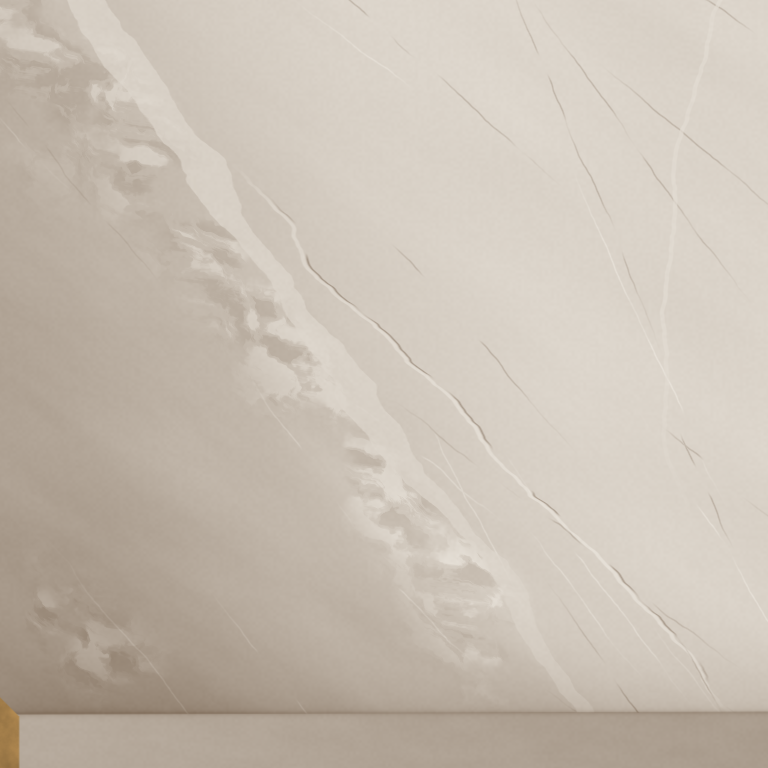
A WebGL 2 fragment shader for this texture:

```glsl
#version 300 es
precision highp float;

#define SHADE_TONE 0.665
#define LIGHT_TONE 0.858
#define VEIN_TONE 0.865
#define VEIN_WIDTH 0.017
#define HAIR_WIDTH 0.0009
#define HAIR_COUNT 26
#define LEDGE_HEIGHT 0.07
#define GRAIN 0.012
#define DARK_STONE vec3(0.54, 0.47, 0.40)
#define PALE_STONE vec3(0.85, 0.82, 0.78)
#define GOLD vec3(0.66, 0.51, 0.30)

uniform vec2 u_resolution;
out vec4 outColor;

float hash(vec2 p) {
    return fract(sin(dot(p, vec2(127.1, 311.7))) * 43758.5453);
}

float noise(vec2 p) {
    vec2 i = floor(p), f = fract(p);
    f = f * f * (3.0 - 2.0 * f);
    return mix(mix(hash(i), hash(i + vec2(1, 0)), f.x),
               mix(hash(i + vec2(0, 1)), hash(i + vec2(1, 1)), f.x), f.y);
}

float fbm(vec2 p) {
    float sum = 0.0, amp = 0.5;
    for (int i = 0; i < 5; i++) {
        sum += amp * noise(p);
        p = mat2(0.8, 0.6, -0.6, 0.8) * p * 2.05 + 7.3;
        amp *= 0.5;
    }
    return sum;
}

// Centred irregular offset along a line
float wander(float t, float seed) {
    return fbm(vec2(t, seed * 5.7)) - 0.48;
}

float stroke(float dist, float halfWidth) {
    float soft = max(1.0 / u_resolution.y, 0.0013);
    return 1.0 - smoothstep(halfWidth - soft, halfWidth + soft, abs(dist));
}

// Fine straight veins: x is pale, y is dark
vec2 hairVeins(vec2 p) {
    vec2 total = vec2(0);
    for (int i = 0; i < HAIR_COUNT; i++) {
        float k = float(i);
        vec2 centre = vec2(hash(vec2(k, 1.3)), hash(vec2(k, 4.1)));
        float angle = -mix(0.5, 1.2, hash(vec2(k, 8.7)));
        float reach = mix(0.07, 0.32, hash(vec2(k, 2.9)));
        vec2 dir = vec2(cos(angle), sin(angle)), q = p - centre;
        float along = dot(q, dir);
        float across = dir.x * q.y - dir.y * q.x + 0.016 * wander(along * 11.0, k);
        float fade = 1.0 - smoothstep(reach * 0.4, reach, abs(along));
        float broken = smoothstep(0.25, 0.65, noise(vec2(along * 24.0, k * 3.1)));
        float line = stroke(across, HAIR_WIDTH) * fade * broken;
        total = max(total, i % 2 == 0 ? vec2(line, 0) : vec2(0, line));
    }
    return total;
}

float stoneTone(vec2 p) {
    // Broad lighting and soft slanted clouding
    float tone = mix(SHADE_TONE, LIGHT_TONE, smoothstep(0.1, 1.05, p.x + 0.55 * p.y));
    vec2 slant = mat2(0.82, 0.57, -0.57, 0.82) * p;
    slant = vec2(0.82 * p.x - 0.57 * p.y, 0.57 * p.x + 0.82 * p.y);
    float veinX = 0.10 + 0.72 * (1.0 - p.y) + 0.085 * wander(p.y * 7.0, 2.0);
    float side = (p.x - veinX) * 0.81;
    float left = 1.0 - smoothstep(-0.03, 0.03, side);
    tone += (fbm(slant * vec2(3.0, 11.0)) - 0.48) * mix(0.035, 0.085, left);

    // Crumbled mineral beside the vein and in the lower left
    float band = smoothstep(-0.15, -0.05, side) * left;
    float pocket = exp(-pow((slant.y - 0.20) / 0.05, 2.0)) * (1.0 - smoothstep(0.1, 0.35, p.x));
    float corner = left * smoothstep(0.65, 0.95, p.y);
    float area = clamp(band + pocket + 0.7 * corner, 0.0, 1.0);
    float crumbs = fbm(slant * vec2(24.0, 46.0) + 3.0 * fbm(p * 14.0));
    float patches = smoothstep(0.38, 0.6, fbm(p * 12.0 + 4.0));
    tone += area * patches * (0.065 * smoothstep(0.48, 0.62, crumbs)
          - 0.045 * smoothstep(0.55, 0.66, 1.0 - crumbs));

    // Scattered hairlines; dark ones keep to the pale side
    vec2 hair = hairVeins(p);
    tone += 0.045 * hair.x - 0.11 * hair.y * mix(1.0, 0.35, left);

    // Long broken crack with a pale seam
    float crackX = 0.35 + 0.93 * (0.73 - p.y) + 0.07 * wander(p.y * 11.0, 6.0);
    float crack = (p.x - crackX) * 0.73;
    float span = smoothstep(0.06, 0.12, p.y) * (1.0 - smoothstep(0.72, 0.8, p.y));
    float gaps = smoothstep(0.35, 0.65, noise(vec2(p.y * 32.0, 3.0)));
    tone += span * (0.05 * stroke(crack + 0.004, 0.002) - 0.17 * gaps * stroke(crack, HAIR_WIDTH));

    // Narrow upright vein on the right
    float rise = p.y - 0.57;
    float uprightX = 0.865 + 0.35 * rise * rise + 0.045 * wander(p.y * 9.0, 9.0);
    float upright = stroke(p.x - uprightX, 0.0028) * smoothstep(0.25, 0.6, p.y);
    tone = mix(tone, 0.885, 0.7 * upright);

    // Wide principal vein with ragged borders
    float width = VEIN_WIDTH * mix(0.5, 1.05, smoothstep(0.1, 0.6, p.y));
    width *= 0.65 + 0.8 * noise(vec2(p.y * 13.0, 8.0));
    float ragged = side + 0.007 * (fbm(p * 45.0) - 0.48);
    tone = mix(tone, VEIN_TONE, 0.72 * stroke(ragged, width));
    return tone - 0.10 * exp(-max(p.y - LEDGE_HEIGHT, 0.0) / 0.06);
}

void main() {
    vec2 p = gl_FragCoord.xy / u_resolution;
    float soft = 1.3 / u_resolution.y;

    // Ledge below the slab, with a thin shadow at the joint
    float ledgeTone = mix(0.715, 0.665, p.x) + 0.025 * (fbm(p * vec2(18.0, 50.0)) - 0.48);
    float joint = p.y - LEDGE_HEIGHT - 0.003 * p.x;
    float tone = mix(ledgeTone, stoneTone(p), smoothstep(-soft, soft, joint));
    tone -= 0.09 * exp(-abs(joint) / 0.0025);
    tone += GRAIN * (noise(p * 260.0) - 0.5);
    vec3 colour = mix(DARK_STONE, PALE_STONE, (tone - 0.54) / 0.31);

    // Gilded corner
    float corner = max(p.x - 0.025, p.x + p.y - 0.092);
    vec3 gilt = GOLD * (0.8 + 0.4 * fbm(p * 40.0));
    colour = mix(gilt, colour, smoothstep(-soft, soft, corner));
    outColor = vec4(clamp(colour, 0.0, 1.0), 1.0);
}
```
